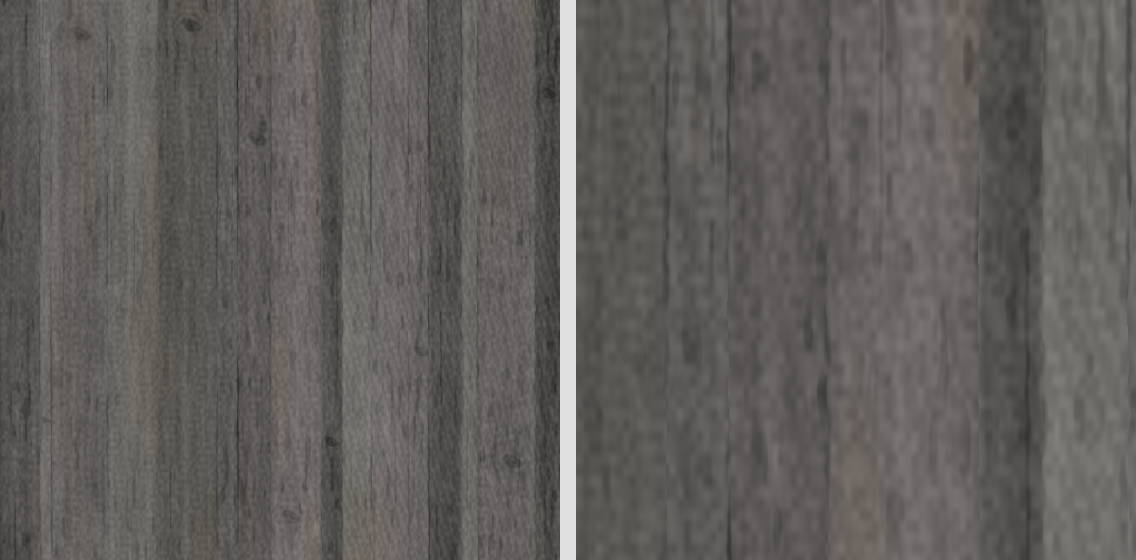
Left: the whole. Right: its middle third, enlarged.
Write a WebGL 1 fragment shader that draws this texture.

```glsl
precision highp float;
// Weathered grey wooden boards of uneven width, with grain, knots and broken dark seams.
uniform vec2 u_resolution;

// Sixteen boards across: left edge, brightness, and hue from olive (-1) to mauve (+1).
const mat4 EDGES = mat4(
  0.000, 0.071, 0.092, 0.192,
  0.282, 0.388, 0.425, 0.484,
  0.574, 0.612, 0.663, 0.730,
  0.766, 0.824, 0.853, 0.957);
const mat4 TONES = mat4(
  0.340, 0.425, 0.392, 0.412,
  0.345, 0.375, 0.360, 0.412,
  0.325, 0.425, 0.422, 0.405,
  0.325, 0.415, 0.390, 0.305);
const mat4 HUES = mat4(
  0.4, 0.0, 0.4, -0.3,
  -0.5, 0.2, 0.6, 0.8,
  -0.1, -0.6, 0.8, 0.7,
  0.1, -0.3, 0.4, -0.4);
const vec3 OLIVE = vec3(1.0, 1.0, 0.95);
const vec3 MAUVE = vec3(1.03, 0.985, 0.985);
const vec3 RUST = vec3(1.10, 0.99, 0.88);

float hash(vec2 p) {
  return fract(sin(dot(p, vec2(127.1, 311.7))) * 43758.5453);
}

// Value noise in the range -1 to 1.
float noise(vec2 p) {
  vec2 i = floor(p);
  vec2 f = fract(p);
  f = f * f * (3.0 - 2.0 * f);
  float low = mix(hash(i), hash(i + vec2(1.0, 0.0)), f.x);
  float high = mix(hash(i + vec2(0.0, 1.0)), hash(i + vec2(1.0, 1.0)), f.x);
  return 2.0 * mix(low, high, f.y) - 1.0;
}

// Long fibres, fine roughness, saw marks, broad weathering and sparse flecks.
float grain(vec2 p, float seed) {
  vec2 q = p + seed * vec2(3.7, 5.3);
  float streak = noise(q * vec2(60.0, 0.9));
  float fibre = noise(q * vec2(190.0, 9.0));
  float rough = noise(q * vec2(250.0, 150.0));
  float saw = noise(vec2(q.x * 30.0, q.y * 150.0 + 2.0 * noise(q * 18.0)));
  float blotch = noise(q * vec2(9.0, 4.0)) + 0.5 * noise(q * vec2(24.0, 11.0));
  float fleck = noise(q * vec2(150.0, 26.0) + 31.0);
  float worn = 0.6 + 0.4 * noise(q * vec2(14.0, 5.0) + 17.0);
  float sawAmount = 0.006 + 0.020 * hash(vec2(seed, 4.0));
  float flecks = 0.045 * smoothstep(0.45, 0.9, fleck) - 0.075 * smoothstep(0.4, 0.85, -fleck);
  return 0.026 * streak + 0.024 * fibre + 0.034 * rough
    + worn * (sawAmount * saw + flecks) + 0.019 * blotch;
}

// Dark smudged oval with faint growth rings.
float knot(vec2 offset, float radius) {
  float r = length(offset * vec2(0.8, 1.3) + vec2(0.0, 0.4 * offset.x)) / radius;
  r += 0.3 * noise(offset * 90.0);
  return -0.08 * exp(-r * r * 1.2) + 0.025 * sin(r * 7.0) * exp(-r * r * 0.45);
}

// Thin vertical split, broken along its length.
float crack(vec2 offset, float halfLength) {
  float line = 1.0 - smoothstep(0.0004, 0.0022, abs(offset.x));
  float fade = 1.0 - smoothstep(0.3 * halfLength, halfLength, abs(offset.y));
  return line * fade * smoothstep(-0.5, 0.4, noise(vec2(halfLength * 90.0, offset.y * 30.0)));
}

void main() {
  vec2 uv = gl_FragCoord.xy / u_resolution;
  float wobble = 0.0012 * noise(vec2(2.0, uv.y * 4.0)) + 0.0006 * noise(vec2(7.0, uv.y * 60.0));
  vec2 p = vec2(max(uv.x + wobble, 0.0), uv.y);

  // Find the board under this point and blend tones across edges of varied softness.
  float left = 0.0;
  float right = 1.0;
  float seed = 0.0;
  float tone = TONES[0][0];
  float hue = HUES[0][0];
  float seam = 0.0;
  for (int i = 0; i < 4; i++) {
    for (int j = 0; j < 4; j++) {
      float edge = EDGES[i][j];
      float id = float(i * 4 + j);
      float soft = mix(0.002, 0.009, hash(vec2(id, 9.0)));
      float blend = smoothstep(-soft, soft, p.x - edge);
      tone = mix(tone, TONES[i][j], blend);
      hue = mix(hue, HUES[i][j], blend);
      if (p.x >= edge) {
        left = edge;
        seed = id;
      } else {
        right = min(right, edge);
      }
      float depth = smoothstep(0.1, 0.9, hash(vec2(id, 8.0))) * step(0.5, id);
      float gap = 0.0026 + 0.0012 * noise(vec2(id * 3.0, p.y * 22.0));
      float line = 1.0 - smoothstep(0.0003, gap, abs(p.x - edge));
      float broken = smoothstep(-0.6, 0.5, noise(vec2(id, p.y * 9.0)) + 0.6 * noise(vec2(id, p.y * 50.0)));
      seam = max(seam, depth * line * broken);
    }
  }

  // A knot on some boards, with the fibres bending around it.
  float width = max(right - left, 0.01);
  vec2 center = vec2(mix(left, right, 0.35 + 0.3 * hash(vec2(seed, 1.0))), hash(vec2(seed, 2.0)));
  float radius = min(0.3 * width, 0.016);
  float hasKnot = step(0.35, hash(vec2(seed, 3.0)));
  vec2 offset = p - center;
  float bend = hasKnot * exp(-dot(offset, offset) / (5.0 * radius * radius));
  vec2 bent = p - vec2(0.35 * offset.x * bend, 0.0);

  // A split on every board, at its own place and length.
  vec2 splitAt = vec2(mix(left, right, 0.2 + 0.6 * hash(vec2(seed, 5.0))), hash(vec2(seed, 6.0)));
  float split = crack(bent - splitAt, 0.08 + 0.22 * hash(vec2(seed, 7.0)));

  float light = tone + 0.004 + grain(bent, seed) + hasKnot * knot(offset, radius);
  light -= 0.10 * seam + 0.06 * split;

  // Board hue, with patches of rust-brown weathering.
  vec3 tint = mix(OLIVE, MAUVE, 0.5 + 0.5 * hue);
  float stain = smoothstep(0.1, 0.9, noise(vec2(p.x * 32.0, p.y * 3.0) + 11.0));
  tint = mix(tint, RUST, 0.4 * stain);
  gl_FragColor = vec4(clamp(light * tint, 0.0, 1.0), 1.0);
}
```
